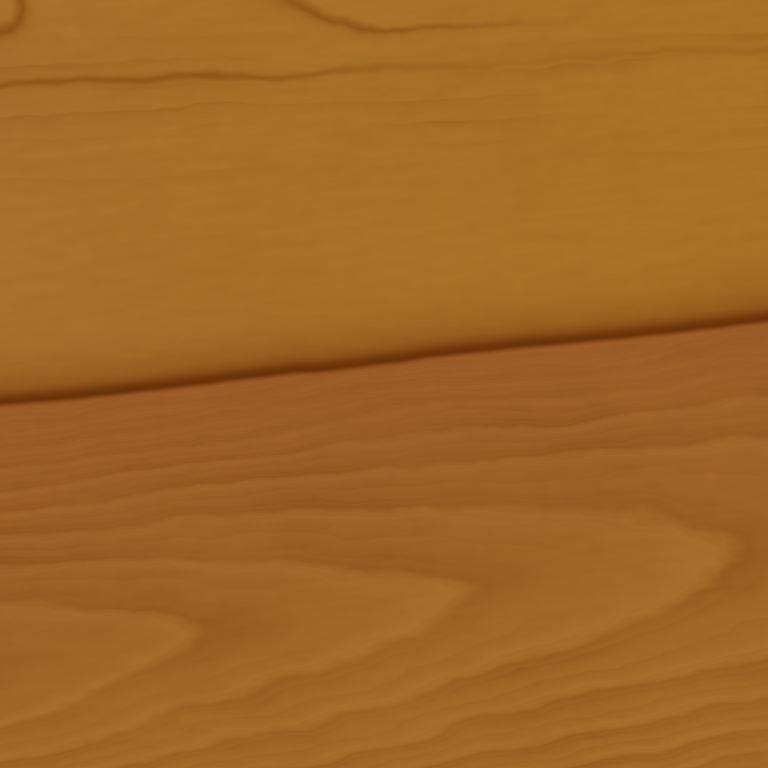
A WebGL 1 fragment shader for this texture:

```glsl
precision highp float;
// Two varnished wooden planks with flowing grain, meeting at a slanted dark groove.

uniform vec2 u_resolution;

vec2 gradient(vec2 cell) {
  float a = 6.2832 * fract(sin(dot(cell, vec2(127.1, 311.7))) * 43758.55);
  return vec2(cos(a), sin(a));
}

float noise(vec2 p) {
  vec2 i = floor(p), f = fract(p);
  vec2 w = f * f * f * (f * (f * 6.0 - 15.0) + 10.0);
  vec2 e = vec2(1.0, 0.0);
  float low = mix(dot(gradient(i), f), dot(gradient(i + e), f - e), w.x);
  float high = mix(dot(gradient(i + e.yx), f - e.yx), dot(gradient(i + 1.0), f - 1.0), w.x);
  return mix(low, high, w.y);
}

float fbm(vec2 p) {
  float sum = 0.0, amp = 1.0;
  for (int i = 0; i < 4; i++) {
    sum += amp * noise(p);
    p = p * 2.03 + 17.3;
    amp *= 0.5;
  }
  return sum;
}

// Growth ring: crisp on one side, fading on the other
float ring(float f, float falloff) {
  float t = fract(f);
  return smoothstep(0.0, 0.12, t) * exp(-falloff * t);
}

// Curved dark ring around a stretched knot
float knot(vec2 p, vec2 center, vec2 radius, float width) {
  float d = length((p - center) / radius) - 1.0;
  return smoothstep(-width, 0.0, d) * exp(-max(d, 0.0) * 2.5 / width);
}

vec3 upperPlank(vec2 p) {
  vec3 color = mix(vec3(0.655, 0.435, 0.165), vec3(0.645, 0.445, 0.145), p.x);
  float level = p.y - 0.045 * p.x + 0.012 * fbm(p * vec2(4.0, 11.0)) + 0.004 * noise(p * vec2(24.0, 50.0));

  // Long streaks, strongest at one ring and fading towards the groove
  float band = smoothstep(0.72, 0.84, level) * (1.0 - smoothstep(0.90, 0.96, level));
  float patches = smoothstep(-0.3, 0.45, noise(p * vec2(3.0, 14.0) + 4.0));
  float grain = 0.55 * band * patches * ring(-level * 34.0, 3.5);
  grain += 0.6 * exp(-pow((level - 0.888) / 0.005, 2.0)) * (1.0 - 0.65 * smoothstep(0.25, 0.65, p.x));

  // Rings cut off by the top edge
  vec2 q = p + 0.012 * vec2(fbm(p * 9.0), fbm(p * 9.0 + 31.0));
  grain += 0.65 * knot(q, vec2(0.58, 1.015), vec2(0.22, 0.055), 0.18) * (1.0 - smoothstep(0.45, 0.8, p.x));
  grain += 0.7 * knot(q, vec2(-0.02, 1.0), vec2(0.055, 0.05), 0.35);
  return mix(color, vec3(0.50, 0.29, 0.07), min(grain, 0.75));
}

vec3 lowerPlank(vec2 p, float depth) {
  vec3 color = mix(vec3(0.605, 0.375, 0.150), vec3(0.640, 0.415, 0.155),
                   smoothstep(0.1, 0.5, depth + 0.12 * p.x));

  // Nested arches pointing right along a tilted axis
  float v = p.y - 0.135 - 0.15 * p.x + 0.022 * noise(p * vec2(3.5, 5.0) + 9.0)
          + 0.008 * fbm(p * vec2(9.0, 18.0));
  float arch = p.x * exp(-30.0 * v * v) + 3.0 * (sqrt(v * v + 0.0009) - 0.03) + 20.0 * v * v;
  arch += 0.035 * fbm(p * vec2(10.0, 26.0));
  float f = (arch - 0.6) / 0.34;

  float core = exp(-v * v * 350.0);
  float patches = 0.65 + 0.6 * noise(p * vec2(3.5, 9.0) + 21.0);
  float nearGroove = smoothstep(0.02, 0.13, depth);
  float grain = patches * mix(0.35, 1.0, nearGroove) * mix(0.55, 0.62, core) * ring(f, 4.0);
  grain += 0.22 * patches * (1.0 - core) * ring(f * 3.0 + 0.4, 3.0);
  color = mix(color, vec3(0.475, 0.250, 0.065), grain);

  // Pale lip beside each ring, and a rosy tint under the groove
  color += 0.018 * nearGroove * smoothstep(0.7, 0.95, fract(f)) * (1.0 - smoothstep(0.95, 1.0, fract(f)));
  return color + vec3(0.015, -0.012, 0.012) * exp(-depth * 22.0);
}

void main() {
  vec2 p = gl_FragCoord.xy / u_resolution;
  float seam = p.y - 0.474 - 0.105 * p.x + 0.006 * noise(vec2(p.x * 5.0, 2.5))
             + 0.0015 * noise(vec2(p.x * 30.0, 7.5));

  // Rounded edge of the upper plank sinks into the groove
  vec3 upper = upperPlank(p);
  float shade = 0.8 * exp(-pow(max(seam, 0.0) / 0.038, 1.4));
  upper = mix(upper, vec3(0.50, 0.265, 0.07), shade);
  upper = mix(upper, vec3(0.39, 0.175, 0.02), 0.85 * exp(-pow((seam - 0.003) / 0.011, 2.0)));

  vec3 lower = lowerPlank(p, max(-seam, 0.0));
  vec3 color = mix(lower, upper, smoothstep(-0.006, 0.004, seam));

  // Soft fibres and broad tone drift
  vec2 along = vec2(p.x, p.y - 0.1 * p.x);
  color *= 1.0 + 0.022 * fbm(along * vec2(14.0, 75.0)) + 0.02 * noise(p * 4.0 + 13.0)
         + 0.012 * noise(p * 60.0);
  gl_FragColor = vec4(color, 1.0);
}
```
